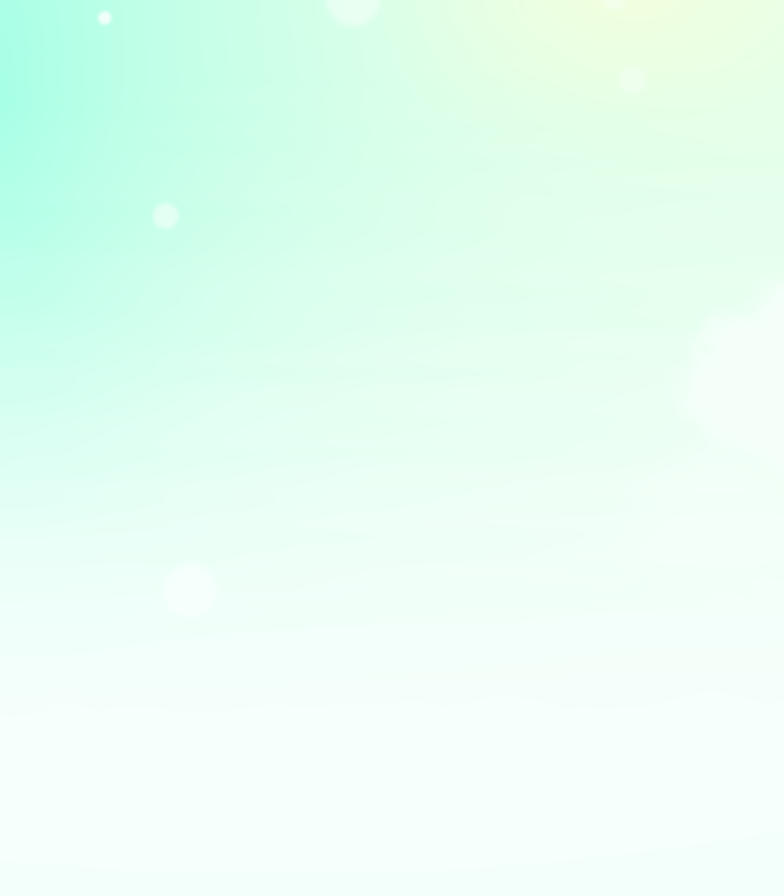
Write a Shadertoy shader that draws this background.

```glsl
const vec3 MINT = vec3(0.65, 1.00, 0.90);
const vec3 LEAF = vec3(0.91, 1.00, 0.922);
const vec3 SUN = vec3(0.95, 1.00, 0.87);
const vec3 MIST = vec3(0.96, 1.00, 0.985);
const vec3 FLOOR_TINT = vec3(0.945, 1.00, 0.982);
const vec3 CLOUD = vec3(0.965, 1.00, 0.985);

const vec2 MINT_POS = vec2(0.0, 0.90);
const vec2 SUN_POS = vec2(0.70, 1.01);
const vec2 SUN_SIZE = vec2(0.22, 0.13);
const float MINT_FALLOFF = 3.0;
const float MIST_TOP = 0.93;
const float MIST_BASE = 0.15;
const float STREAK_STRENGTH = 0.014;
const float CLOUD_ROUGHNESS = 0.075;

// Light spots: centre, radius, opacity
const int SPOT_COUNT = 6;
const vec4 SPOTS[SPOT_COUNT] = vec4[SPOT_COUNT](
    vec4(0.117, 0.980, 0.007, 0.85),
    vec4(0.185, 0.759, 0.014, 0.55),
    vec4(0.212, 0.341, 0.030, 0.60),
    vec4(0.394, 1.001, 0.030, 0.48),
    vec4(0.706, 0.911, 0.015, 0.38),
    vec4(0.686, 1.001, 0.012, 0.38));

float hash(vec2 p) {
    return fract(sin(dot(p, vec2(127.1, 311.7))) * 43758.5453);
}

float noise(vec2 p) {
    vec2 cell = floor(p), f = fract(p);
    f = f * f * (3.0 - 2.0 * f);
    float low = mix(hash(cell), hash(cell + vec2(1, 0)), f.x);
    float high = mix(hash(cell + vec2(0, 1)), hash(cell + vec2(1, 1)), f.x);
    return mix(low, high, f.y);
}

float fbm(vec2 p) {
    float sum = 0.0, weight = 0.5;
    for (int i = 0; i < 4; i++) {
        sum += weight * noise(p);
        p = p * 2.03 + 17.0;
        weight *= 0.5;
    }
    return sum;
}

// Soft round cover: 1 inside, 0 outside
float softDisc(float dist, float radius, float blur) {
    return 1.0 - smoothstep(radius - blur, radius + blur, dist);
}

vec3 skyColor(vec2 p) {
    float mintDist = length((p - MINT_POS) * vec2(1.0, 0.3));
    vec3 sky = mix(LEAF, MINT, exp(-MINT_FALLOFF * mintDist));

    vec2 toSun = (p - SUN_POS) / SUN_SIZE;
    sky = mix(sky, SUN, 0.85 * exp(-dot(toSun, toSun)));

    float mist = 1.0 - smoothstep(MIST_BASE, MIST_TOP, p.y);
    sky = mix(sky, MIST, mist);

    // Thin level streaks across the middle
    float streak = noise(vec2(p.x * 4.0, p.y * 55.0)) - 0.5;
    float band = smoothstep(0.2, 0.45, p.y) * (1.0 - smoothstep(0.8, 1.0, p.y));
    return sky + vec3(1.0, 0.0, 0.4) * streak * band * STREAK_STRENGTH;
}

float cloudCover(vec2 p) {
    float rough = (fbm(p * 18.0) - 0.47) * CLOUD_ROUGHNESS;
    float body = 0.85 * softDisc(length(p - vec2(0.875, 0.578)) + rough, 0.100, 0.020);
    float puff = 0.35 * softDisc(length(p - vec2(0.775, 0.565)) + rough, 0.030, 0.025);
    float veil = 0.45 * softDisc(length((p - vec2(0.80, 0.43)) * vec2(0.8, 1.0)) + rough, 0.075, 0.055);

    // Low bank with an uneven top
    float bankTop = 0.21 + 0.05 * (fbm(vec2(p.x * 14.0, 3.0)) - 0.5);
    float bank = 0.35 * (1.0 - smoothstep(bankTop - 0.02, bankTop + 0.025, p.y));
    return max(max(body, puff), max(veil, bank));
}

void mainImage(out vec4 fragColor, in vec2 fragCoord) {
    vec2 p = fragCoord / iResolution.y;
    vec3 color = mix(skyColor(p), CLOUD, cloudCover(p));

    // Curved pale floor
    float floorTop = 0.02 + 0.16 * (p.x - 0.32) * (p.x - 0.32);
    color = mix(color, FLOOR_TINT, 0.7 * softDisc(p.y, floorTop, 0.012));

    // Floating light spots
    for (int i = 0; i < SPOT_COUNT; i++) {
        vec4 spot = SPOTS[i];
        float cover = softDisc(length(p - spot.xy), spot.z, 0.003 + 0.1 * spot.z);
        color = mix(color, vec3(0.98, 1.0, 0.99), spot.w * cover);
    }
    fragColor = vec4(clamp(color, 0.0, 1.0), 1.0);
}
```
